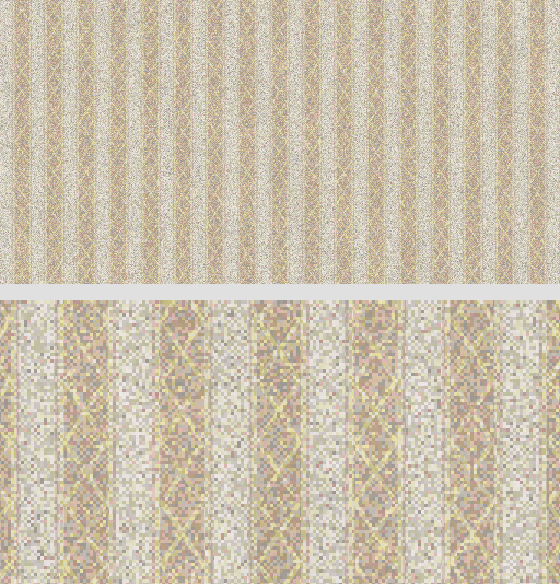
Top, the full canvas; bottom, a detail of the centre.
This pattern is drawn by a WebGL 1 fragment shader. Its source:

```glsl
precision highp float;
// Woven ticking: pale stripes and tan bands with a stitched diamond lattice, in speckled thread.

uniform vec2 u_resolution;

const float STRIPES = 17.38;      // stripe repeats across the canvas
const float BAND_CENTRE = 0.679;  // centre of the first tan band, in repeats
const float BAND_HALF = 0.228;    // half width of a tan band, in repeats
const float DIAMONDS = 14.0;      // lattice repeats up the canvas
const float THREADS = 512.0;      // threads across the canvas

const vec3 WHITE  = vec3(0.85, 0.83, 0.81);
const vec3 CREAM  = vec3(0.82, 0.81, 0.70);
const vec3 GREY   = vec3(0.69, 0.67, 0.64);
const vec3 TAN    = vec3(0.77, 0.69, 0.57);
const vec3 PINK   = vec3(0.80, 0.66, 0.63);
const vec3 YELLOW = vec3(0.84, 0.81, 0.58);

float hash(vec2 cell, float seed) {
  vec3 q = fract(vec3(cell.xyx) * 0.1031 + seed * 0.173);
  q += dot(q, q.yzx + 33.33);
  return fract((q.x + q.y) * q.z);
}

// Soft-edged line of the given half width around zero distance.
float line(float dist, float halfWidth, float soft) {
  return 1.0 - smoothstep(halfWidth - soft, halfWidth + soft, abs(dist));
}

// Picks one of four thread colours; limits are cumulative shares.
vec3 pickThread(float pick, vec3 limits, vec3 a, vec3 b, vec3 c, vec3 d) {
  vec3 colour = mix(a, b, step(limits.x, pick));
  colour = mix(colour, c, step(limits.y, pick));
  return mix(colour, d, step(limits.z, pick));
}

// Crossing zigzags; u spans -1..1 over the band, v counts diamonds.
float lattice(float u, float v, float soft) {
  float zigzag = abs(fract(v) * 2.0 - 1.0);
  return line(abs(u) - zigzag * 0.94, 0.13, soft);
}

// Slow uneven fading from layered sines.
float fading(vec2 p, float stripe) {
  return sin(p.y * 19.0 + stripe * 2.4) * 0.5
       + sin(p.y * 47.0 - p.x * 13.0 + stripe) * 0.3
       + sin(p.x * 31.0 + p.y * 7.0) * 0.2;
}

// Fine alternating weave, broken at random into short wandering runs.
float weave(vec2 cell) {
  float parity = mod(cell.x + cell.y, 2.0) * 2.0 - 1.0;
  float broken = step(0.70, hash(cell, 5.0));
  return parity * (1.0 - 2.0 * broken) * (0.5 + 0.5 * hash(cell, 7.0));
}

void main() {
  vec2 p = gl_FragCoord.xy / u_resolution.x;
  float height = u_resolution.y / u_resolution.x;
  vec2 cell = floor(p * THREADS);
  float pick = hash(cell, 1.0);

  // Position within the stripe repeat
  float repeatX = p.x * STRIPES - BAND_CENTRE + 0.5;
  float stripe = floor(repeatX);
  float x = fract(repeatX) - 0.5;
  float side = abs(x);
  float soft = 0.6 * STRIPES / u_resolution.x;

  // Pale stripe and tan band
  vec3 pale = pickThread(pick, vec3(0.46, 0.86, 0.95), WHITE, CREAM, GREY, PINK);
  vec3 ground = pickThread(pick, vec3(0.37, 0.73, 0.92), GREY, TAN, PINK, YELLOW);
  vec3 colour = mix(pale, ground, line(x, BAND_HALF, soft));

  // Pale cord and thin rosy seam beside each band
  vec3 cord = pickThread(pick, vec3(0.30, 0.75, 0.92), YELLOW, CREAM, WHITE, PINK);
  vec3 seam = pickThread(pick, vec3(0.42, 0.68, 0.88), PINK, GREY, TAN, CREAM);
  colour = mix(colour, cord, line(side - 0.255, 0.022, soft));
  colour = mix(colour, seam, line(side - 0.298, 0.016, soft) * 0.75);

  // Diamond lattice, with some stitches worn away
  float u = x / BAND_HALF;
  float v = p.y / height * DIAMONDS;
  float rosy = 0.13 + 0.12 * sin(stripe * 2.1 + floor(v) * 1.7);
  vec3 stitch = pickThread(pick, vec3(rosy, 0.62, 0.92), PINK, YELLOW, CREAM, WHITE);
  float kept = 1.0 - 0.75 * step(0.80, hash(cell, 3.0));
  float stitches = lattice(u, v, soft / BAND_HALF) * line(x, BAND_HALF, soft);
  colour = mix(colour, stitch, stitches * kept);

  // Thread relief and fading
  colour += 0.075 * weave(cell) + 0.012 * fading(p, stripe);
  gl_FragColor = vec4(clamp(colour, 0.0, 1.0), 1.0);
}
```
